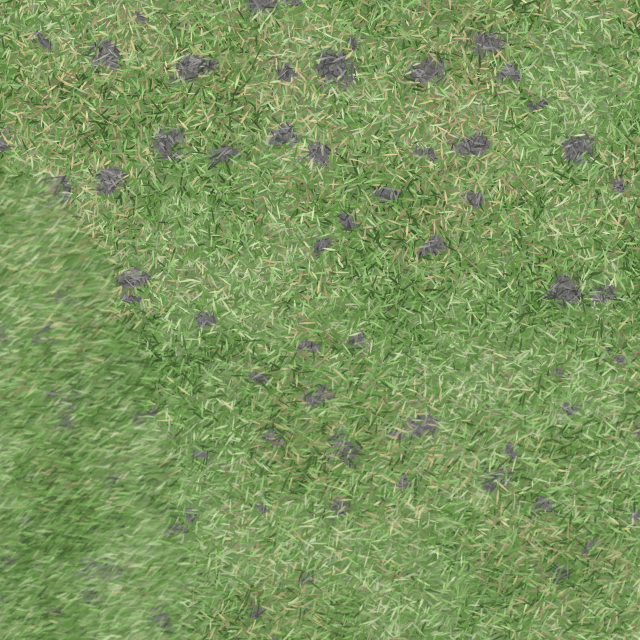
Write a WebGL 2 fragment shader that draws this texture.

```glsl
#version 300 es
precision highp float;
// A worn lawn seen from above: short grass blades scattered on several
// jittered grids, tinted by layered sines (lush and dry patches) and by
// cellular clumps of bare soil, with a softer, smeared lower left part.
uniform vec2 u_resolution;
out vec4 fragColor;

const int LAYERS = 8;
const float BLADE_CELLS = 74.0;   // blade grid cells per canvas height
const float SOIL_CELLS = 11.0;    // soil grid cells per canvas height

const vec3 SHADOW = vec3(0.25, 0.36, 0.18);
const vec3 GREEN  = vec3(0.38, 0.54, 0.26);
const vec3 SAGE   = vec3(0.48, 0.57, 0.39);
const vec3 BRIGHT = vec3(0.54, 0.69, 0.42);
const vec3 PALE   = vec3(0.71, 0.77, 0.59);
const vec3 STRAW  = vec3(0.71, 0.64, 0.48);
const vec3 SOIL   = vec3(0.44, 0.43, 0.44);

vec4 hash4(vec2 p) {
  vec4 q = fract(p.xyxy * vec4(0.1031, 0.1030, 0.0973, 0.1099));
  q += dot(q, q.wzxy + 33.33);
  return fract((q.xxyz + q.yzzw) * q.zywx);
}

mat2 rotation(float a) {
  float c = cos(a), s = sin(a);
  return mat2(c, s, -s, c);
}

// Layered, warped sines, roughly -1 to 1
float waves(vec2 p) {
  float sum = 0.0, amp = 0.45;
  for (int i = 0; i < 5; i++) {
    p = rotation(1.1) * p * 1.75 + 3.7;
    sum += amp * sin(p.x + 1.6 * sin(p.y));
    amp *= 0.7;
  }
  return sum;
}

// Cellular clumps with ragged rims: 1 in the core, 0 outside
float soilClumps(vec2 p) {
  vec2 q = p * SOIL_CELLS;
  q += 0.13 * vec2(waves(p * 28.0), waves(p * 28.0 + 9.0));
  vec2 cell = floor(q);
  float mask = 0.0;
  for (int y = -1; y <= 1; y++)
  for (int x = -1; x <= 1; x++) {
    vec2 id = cell + vec2(x, y);
    vec4 h = hash4(id + 71.0);
    float radius = mix(0.12, 0.34, h.z * h.z);
    float d = length((q - id - h.xy) * vec2(0.85, 1.1));
    float clump = 1.0 - smoothstep(0.4 * radius, 1.3 * radius, d);
    mask = max(mask, clump * step(h.w, 0.55));
  }
  return mask;
}

// How smeared the turf is: strong left of a curved border, mild near the base
float smear(vec2 p) {
  float border = p.x - 0.3 + 0.4 * p.y * p.y + 0.012 * sin(p.y * 40.0);
  float left = 1.0 - smoothstep(-0.025, 0.025, border);
  left *= 1.0 - smoothstep(0.68, 0.76, p.y);
  return max(left, 0.35 * (1.0 - smoothstep(0.3, 0.62, p.y)));
}

// Grass tone from dark to pale; thresholds set the share of each colour
vec3 grassTone(float t) {
  vec3 c = mix(SHADOW, GREEN, step(0.10, t));
  c = mix(c, SAGE, step(0.37, t));
  c = mix(c, BRIGHT, step(0.53, t));
  return mix(c, PALE, step(0.83, t));
}

vec3 bladeColor(vec4 h, float lush, float dry, float soil) {
  vec3 c = grassTone(h.x - 0.2 * lush);
  c = mix(c, STRAW * mix(0.78, 1.15, h.z), 0.8 * step(h.y, dry));
  vec3 earth = SOIL * mix(0.6, 1.35, h.x);
  c = mix(c, earth, 0.9 * smoothstep(h.w, h.w + 0.25, soil * 1.15));
  return c * mix(0.88, 1.14, h.z);
}

// Distance to a segment along x, tapering towards both tips
float bladeDistance(vec2 p, float halfLength, float halfWidth) {
  float along = clamp(p.x, -halfLength, halfLength);
  float taper = 1.0 - 0.6 * abs(along) / halfLength;
  return length(p - vec2(along, 0.0)) - halfWidth * taper;
}

void main() {
  vec2 p = gl_FragCoord.xy / u_resolution.y;
  float soft = smear(p);
  float lush = waves(p * 7.0);
  float dry = 0.10 + 0.26 * waves(p * 5.0 + 21.0) + 0.14 * p.y;
  dry = clamp(dry, 0.03, 0.5) * (1.0 - 0.5 * soft);
  float soil = soilClumps(p) * (1.0 - 0.55 * soft);
  float edge = BLADE_CELLS * max(mix(0.0011, 0.0026, soft), 0.7 / u_resolution.y);

  // Ground between the blades
  vec3 color = mix(mix(GREEN, SAGE, 0.4 - 0.3 * lush), SOIL, soil);

  // Blades, stacked from the shaded bottom layer to the lit top one
  for (int layer = 0; layer < LAYERS; layer++) {
    float k = float(layer);
    mat2 turn = rotation(k * 0.83);
    vec2 q = turn * p * BLADE_CELLS + k * 17.3;
    vec2 cell = floor(q);
    float light = mix(0.84, 1.06, k / float(LAYERS - 1));
    for (int y = -1; y <= 1; y++)
    for (int x = -1; x <= 1; x++) {
      vec2 id = cell + vec2(x, y);
      vec4 shape = hash4(id + k * 131.0);
      vec4 tint = hash4(id + k * 57.0 + 400.0);
      float spread = mix(3.14, 1.3, soft);
      float angle = (shape.z - 0.5) * spread + 0.35 + k * 0.83;
      vec2 local = (q - id - shape.xy) * rotation(angle);
      float d = bladeDistance(local, mix(0.3, 0.9, shape.w), mix(0.08, 0.15, tint.w));
      float cover = 1.0 - smoothstep(-edge, edge, d);
      vec3 blade = bladeColor(tint, lush, dry, soil) * light;
      color = mix(color, blade, cover * mix(0.95, 0.72, soft));
    }
  }
  fragColor = vec4(clamp(color, 0.0, 1.0), 1.0);
}
```
